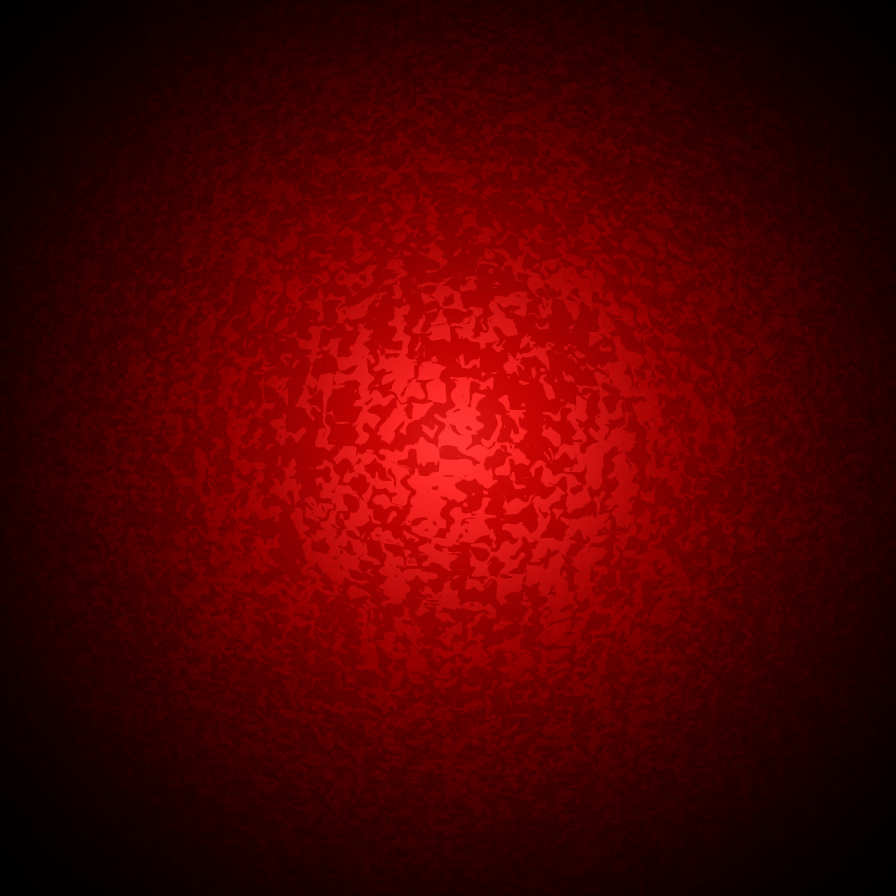
This background is drawn by a WebGL 2 fragment shader. Its source:

```glsl
#version 300 es
precision highp float;

uniform vec2 u_resolution;
out vec4 outColor;

float hash(vec2 p) {
    return fract(sin(dot(p, vec2(127.1, 311.7))) * 43758.5453);
}

float valueNoise(vec2 p) {
    vec2 cell = floor(p);
    vec2 f = fract(p);
    f = f * f * (3.0 - 2.0 * f);
    float low = mix(hash(cell), hash(cell + vec2(1.0, 0.0)), f.x);
    float high = mix(hash(cell + vec2(0.0, 1.0)), hash(cell + vec2(1.0)), f.x);
    return mix(low, high, f.y);
}

// Ragged flakes from warped noise; broad patches vary their density
float flakeField(vec2 p) {
    vec2 warp = vec2(valueNoise(p * 0.9 + 17.0), valueNoise(p * 0.9 + 53.0));
    vec2 q = p + 1.6 * (warp - 0.5);
    float field = 0.68 * valueNoise(q) + 0.32 * valueNoise(q * 2.1 + 31.0);
    return field + 0.22 * (valueNoise(p * 0.14 + 9.0) - 0.5);
}

void main() {
    vec2 uv = gl_FragCoord.xy / u_resolution;
    vec2 offset = uv - vec2(0.508, 0.51);
    float radius = length(offset);

    // Radial glow, softly limited at the bright core
    float falloff = max(1.0 - radius / 0.74, 0.0);
    float glow = 1.22 * falloff * falloff;
    glow /= pow(1.0 + pow(glow, 6.0), 1.0 / 6.0);

    // Flakes shrink and thin out away from the centre
    float field = flakeField(offset * (85.0 + 120.0 * radius) + 200.0);
    float threshold = mix(0.49, 0.54, smoothstep(0.05, 0.3, radius));
    float edge = clamp(fwidth(field) * 0.7, 0.015, 0.25);
    float flake = smoothstep(threshold - edge, threshold + edge, field);

    // Fine grain takes over toward the dark rim
    float grain = valueNoise(offset * 240.0 + 400.0) - 0.5;
    float shade = glow * mix(0.9, 1.1, flake);
    shade *= 1.0 + 0.25 * grain * smoothstep(0.1, 0.4, radius);

    // Paler red on bright flakes and at the core
    float pale = smoothstep(0.5, 1.0, glow) * (0.01 + 0.14 * flake);
    pale += 0.07 * exp(-radius * radius * 300.0);
    outColor = vec4(min(shade, 1.0), pale, pale, 1.0);
}
```
